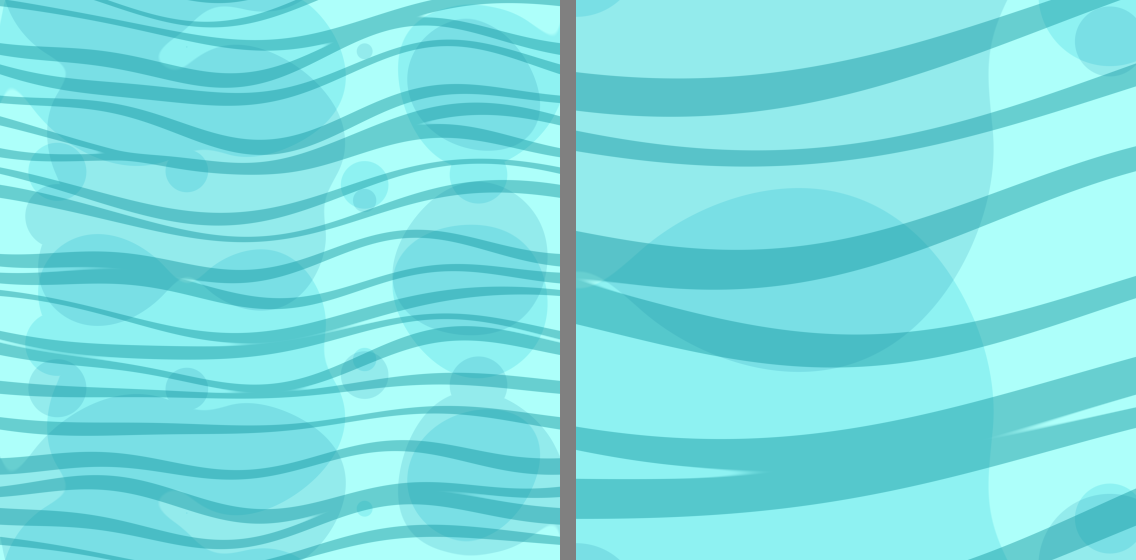
Left, the full canvas; right, a detail of the centre.
Give the GLSL for this pattern, as a Shadertoy shader.

```glsl
// Pale aqua water: rounded translucent blobs and their vertical mirror image
// overlap in two tints, and wavy, merging teal ripples are laid over them.
// Blobs are jittered cellular circles; ripples are lines of layered sines.

const float TAU = 6.2831853;

float hash(vec2 p) {
    return fract(sin(dot(p, vec2(127.1, 311.7)) + 4.3) * 43758.55);
}

// Smooth union of two distances, rounding the joint over a width k.
float smoothMin(float a, float b, float k) {
    float h = max(k - abs(a - b), 0.0) / k;
    return min(a, b) - 0.25 * h * h * k;
}

// Distance to one circle per cell; each column shares its sideways jitter.
float circles(vec2 p, float cells, vec2 radii, float blend) {
    float d = 1.0;
    vec2 home = floor(p * cells);
    for (int j = -1; j <= 1; j++) {
        for (int i = -1; i <= 1; i++) {
            vec2 cell = home + vec2(i, j);
            vec2 id = mod(cell, cells) + cells * 3.0;
            vec2 jitter = vec2(hash(id.xx), hash(id)) - 0.5;
            vec2 centre = (cell + 0.5 + vec2(0.35, 0.6) * jitter) / cells;
            float radius = mix(radii.x, radii.y, hash(id + 17.0));
            d = smoothMin(d, length(p - centre) - radius, blend);
        }
    }
    return d;
}

// Large merged blobs, slightly bent, plus a few small separate discs.
float blobs(vec2 p) {
    vec2 bent = p + 0.014 * sin(TAU * (2.0 * p.yx + vec2(0.15, 0.6)));
    float large = circles(bent, 3.0, vec2(0.11, 0.21), 0.06);
    float small = circles(p, 4.0, vec2(-0.03, 0.058), 0.001);
    return min(large, small);
}

// Distance to the ripples: lines on one shared swell, each with its own sway.
float ripples(vec2 p) {
    const float COUNT = 19.0;
    float d = 1.0;
    for (float i = -2.0; i < COUNT + 2.0; i++) {
        vec2 id = vec2(mod(i, COUNT), 5.0);
        float a = hash(id), b = hash(id + 11.0), c = hash(id + 23.0);
        float y = (i + 0.5 + 0.7 * (a - 0.5)) / COUNT;

        float swell = mix(0.02, 0.045, y) * sin(TAU * (p.x - 0.63))
                    + 0.010 * sin(TAU * 2.0 * (p.x - 0.6));
        float sway = 0.015 * sin(TAU * (p.x + b))
                   + 0.007 * sin(TAU * (2.0 * p.x + c));
        float halfWidth = 0.0065 + 0.005 * c
                        + 0.0035 * sin(TAU * (p.x + a + c));

        float line = abs(p.y - y - swell - sway) - halfWidth;
        d = smoothMin(d, line, 0.008);
    }
    return d;
}

// Anti-aliased coverage of a shape from its distance.
float fill(float d) {
    float edge = 0.75 / iResolution.y;
    return 1.0 - smoothstep(-edge, edge, d);
}

void mainImage(out vec4 fragColor, in vec2 fragCoord) {
    vec2 p = fragCoord / iResolution.y;

    vec3 color = vec3(0.68, 1.0, 0.98);

    // Two tints multiply where a blob meets its mirror image.
    vec3 cyanTint = vec3(0.82, 0.95, 0.97);
    vec3 greyTint = vec3(0.85, 0.92, 0.945);
    color *= mix(vec3(1.0), cyanTint, fill(blobs(p)));
    color *= mix(vec3(1.0), greyTint, fill(blobs(vec2(p.x, 1.0 - p.y))));

    // Translucent teal ripples on top.
    vec3 teal = vec3(0.05, 0.57, 0.61);
    color = mix(color, teal, 0.44 * fill(ripples(p)));

    fragColor = vec4(color, 1.0);
}
```
